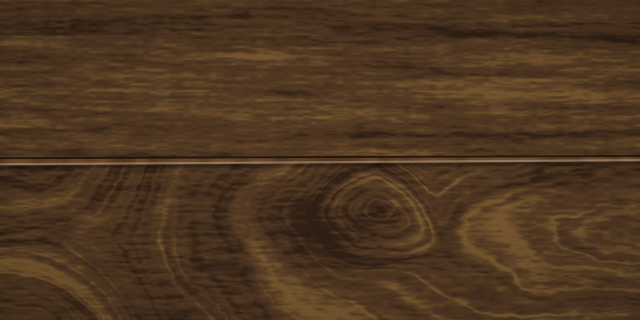
Give the GLSL for this texture, as a Shadertoy shader.

```glsl
// Two dark walnut planks, one above the other, split by a bevelled seam.
// The upper one has straight streaks of stretched noise; the lower one has
// growth rings, the level lines of a warped distance to two ring centres.

#define SEAM_Y 0.493
#define SEAM_SLOPE 0.0065
#define BEVEL_WIDTH 0.016
#define KNOT vec2(1.19, 0.345)
#define RING_EYE vec2(2.0, 0.26)
#define RING_DENSITY 36.0
#define RING_WARP 0.15
#define FIBRE_CONTRAST 0.62

const vec3 DARK_WOOD = vec3(0.175, 0.115, 0.075);
const vec3 MID_WOOD = vec3(0.302, 0.208, 0.127);
const vec3 GOLD_WOOD = vec3(0.45, 0.33, 0.175);
const vec3 BEVEL_TAN = vec3(0.41, 0.28, 0.15);
const vec3 BEVEL_SHINE = vec3(0.60, 0.48, 0.39);

float hash(vec2 p) {
    return fract(sin(dot(p, vec2(127.1, 311.7))) * 43758.5453);
}

float noise(vec2 p) {
    vec2 i = floor(p), f = fract(p);
    f = f * f * (3.0 - 2.0 * f);
    return mix(mix(hash(i), hash(i + vec2(1, 0)), f.x),
               mix(hash(i + vec2(0, 1)), hash(i + vec2(1, 1)), f.x), f.y);
}

float fbm(vec2 p) {
    float sum = 0.0, amp = 0.5;
    for (int i = 0; i < 4; i++) {
        sum += amp * noise(p);
        p = p * 2.03 + 17.3;
        amp *= 0.5;
    }
    return sum / 0.9375;
}

float bump(float d, float width) {
    return exp(-d * d / (width * width));
}

float smoothMin(float a, float b, float k) {
    float h = max(k - abs(a - b), 0.0) / k;
    return min(a, b) - 0.25 * h * h * k;
}

vec3 woodColor(float tone) {
    vec3 c = mix(DARK_WOOD, MID_WOOD, smoothstep(-0.05, 0.55, tone));
    return mix(c, GOLD_WOOD, smoothstep(0.48, 1.1, tone));
}

// Short fine pores lying along the plank
float fibre(vec2 p) {
    return 0.55 * noise(p * vec2(16.0, 110.0)) + 0.45 * noise(p * vec2(48.0, 150.0) + 9.0) - 0.5;
}

float straightGrain(vec2 p) {
    p.y += 0.025 * (noise(p * vec2(1.3, 2.0)) - 0.5) + 0.012 * p.x * p.x * (p.y - 0.6);
    float bands = fbm(vec2(p.x * 0.9, p.y * 13.0) + 4.0) - 0.5;
    float streaks = fbm(vec2(p.x * 2.5, p.y * 55.0) + 31.0) - 0.5;
    float tone = 0.52 + 0.7 * bands + 0.85 * streaks;
    // Broad dark bands near the top edge and above the seam
    tone -= 0.15 * bump(p.y - 0.90, 0.035);
    tone -= 0.17 * bump(p.y - 0.575, 0.018);
    return tone + 0.1 * bump(p.y - 0.75, 0.08);
}

// Ring height: pointed arches round the knot and eye, level at the left end
float ringField(vec2 p) {
    vec2 warp = vec2(fbm(p * 3.2 + 5.0), fbm(p * 3.2 + 23.0)) - 0.5;
    vec2 q = p + RING_WARP * warp * smoothstep(0.02, 0.25, length(p - KNOT));
    vec2 a = q - KNOT, b = q - RING_EYE;
    a.y += 0.35 * max(a.x, 0.0);
    a = pow(abs(a * vec2(1.0, 1.5)) + 0.0001, vec2(1.55));
    float knotRings = pow(a.x + a.y, 1.0 / 1.55);
    float eyeRings = length(b * vec2(0.37, 1.0));
    float arches = smoothMin(knotRings, eyeRings, 0.06);
    float level = 0.75 + 1.1 * abs(q.y - 0.26);
    return mix(level, arches, smoothstep(0.05, 0.6, p.x));
}

float archedGrain(vec2 p) {
    float h = ringField(p) + 0.008 * (noise(p * vec2(30.0, 70.0)) - 0.5);
    float broad = noise(vec2(h * 14.0, p.x * 1.2)) - 0.5;
    float fine = noise(vec2(h * 95.0, p.x * 3.0 + p.y * 2.0)) - 0.5;
    float wave = noise(vec2(h * RING_DENSITY, p.y * 1.5 + 8.0));
    float line = pow(1.0 - abs(2.0 * wave - 1.0), 4.0);
    float patches = fbm(p * vec2(2.2, 4.0) + 40.0);
    float tone = 0.38 + 0.45 * broad + 0.38 * fine + 0.55 * (patches - 0.5);
    tone += 0.42 * line * smoothstep(0.25, 0.65, patches);
    // Shade left of the knot, a streak at the left end, a glow below it
    vec2 shade = (p - vec2(0.95, 0.26)) * vec2(4.0, 6.0);
    tone -= 0.14 * exp(-dot(shade, shade));
    tone -= 0.25 * bump(p.y - 0.26, 0.025) * smoothstep(0.4, 0.0, p.x);
    tone += 0.15 * exp(-length((p - vec2(0.25, 0.13)) * vec2(3.0, 7.0)));
    // Knot: dark heart inside a golden rim
    float r = length((p - KNOT) * vec2(0.8, 1.25)) + 0.02 * (noise(p * 30.0) - 0.5);
    tone -= 0.25 * smoothstep(0.03, 0.008, r);
    return tone + 0.25 * bump(r - 0.034, 0.006);
}

void mainImage(out vec4 fragColor, in vec2 fragCoord) {
    vec2 p = fragCoord / iResolution.y;
    float px = 1.0 / iResolution.y;
    float seam = p.y - SEAM_Y - SEAM_SLOPE * (p.x - 1.0);

    // Planks
    float tone = mix(archedGrain(p), straightGrain(p), smoothstep(-px, px, seam));
    tone += FIBRE_CONTRAST * fibre(p + vec2(0.0, 0.012 * noise(p * 5.0)));
    vec3 color = woodColor(tone);

    // Soft fall-off of light towards the edges
    vec2 c = p / vec2(iResolution.x * px, 1.0) - 0.5;
    color *= 1.06 - 0.4 * dot(c, c);

    // Seam: tan bevel, dark gap above, bright worn edge below
    float wear = noise(vec2(p.x * 25.0, 3.0));
    float width = BEVEL_WIDTH - 0.003 * (p.x - 1.0);
    float bevel = smoothstep(-px, px, seam) * (1.0 - smoothstep(-px, px, seam - width));
    color = mix(color, BEVEL_TAN * (0.75 + 0.35 * wear), 0.85 * bevel);
    float gap = 1.0 - smoothstep(0.001, 0.002 + px, abs(seam - width));
    color = mix(color, DARK_WOOD * 0.55, 0.85 * gap);
    color *= 1.0 - 0.35 * (1.0 - smoothstep(0.0, 0.012, abs(seam + 0.009)));
    float edge = 1.0 - smoothstep(0.001, 0.0025 + px, abs(seam));
    color = mix(color, BEVEL_SHINE, (0.75 + 0.25 * wear) * edge);

    fragColor = vec4(color, 1.0);
}
```
